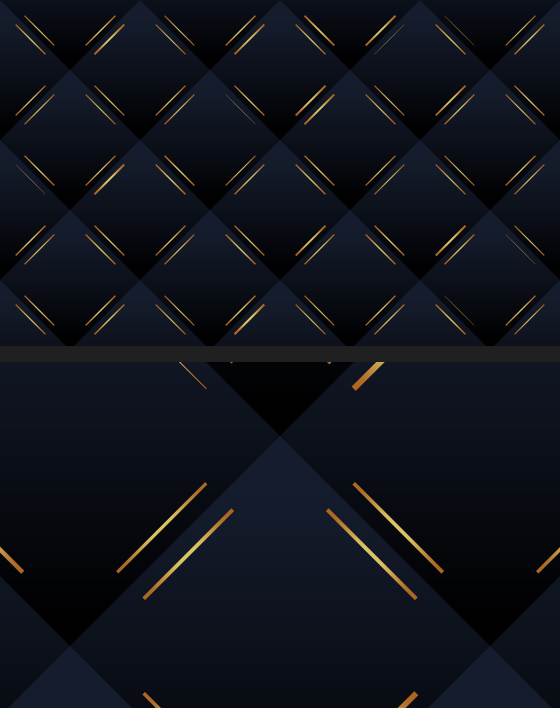
Top: the whole. Bottom: its middle third, enlarged.
This pattern is drawn by a WebGL 1 fragment shader. Its source:

```glsl
precision highp float;

// Dark quilted diamonds, four across, each fading from navy at the top to black.
// Two interleaved square lattices hold the diamonds; every diamond carries four
// thin gold strokes parallel to its edges, with hashed stroke widths.

uniform vec2 u_resolution;

const float REPEATS_ACROSS = 4.0;
const float SQRT_HALF = 0.70710678;
const float STROKE_INSET = 0.437;       // |x| + |y| on a stroke; the edge is 0.5
const float STROKE_HALF_LENGTH = 0.150;

const vec3 NAVY_TOP = vec3(0.082, 0.111, 0.175);
const vec3 NAVY_MID = vec3(0.050, 0.068, 0.110);
const vec3 BLACK_BASE = vec3(0.002, 0.002, 0.005);
const vec3 BRONZE = vec3(0.68, 0.40, 0.14);
const vec3 PALE_GOLD = vec3(0.86, 0.77, 0.40);

float hash(vec2 p) {
  vec3 q = fract(p.xyx * 0.1031);
  q += dot(q, q.yzx + 33.33);
  return fract((q.x + q.y) * q.z);
}

// Share of a pixel-wide window at distance d that a band covers.
float bandCoverage(float d, float halfWidth, float pixel) {
  float low = max(d - 0.5 * pixel, -halfWidth);
  float high = min(d + 0.5 * pixel, halfWidth);
  return max(high - low, 0.0) / pixel;
}

// Vertical shade of a diamond, from 0 at its top to 1 at its bottom.
vec3 diamondShade(float depth) {
  vec3 upper = mix(NAVY_TOP, NAVY_MID, smoothstep(0.08, 0.52, depth));
  return mix(upper, BLACK_BASE, clamp((depth - 0.48) / 0.44, 0.0, 1.0));
}

// Mostly fine strokes, some bold, a few barely visible; rising ones run bolder.
float strokeHalfWidth(vec2 strokeId, float rising) {
  float pick = hash(strokeId);
  float fine = mix(0.0036, 0.0052, hash(strokeId + 17.0));
  float bold = step(mix(0.92, 0.68, rising), pick) * 0.0026;
  return pick < 0.06 ? 0.0014 : fine + bold;
}

// One lattice of diamonds, shifted by offset; p has y pointing down.
vec3 diamondLattice(vec2 p, vec2 offset, float seed, float pixel) {
  vec2 cell = floor(p + offset);
  vec2 local = fract(p + offset) - 0.5;
  vec2 folded = abs(local);

  // Folding gives all four strokes from a single diagonal segment.
  float across = (folded.x + folded.y - STROKE_INSET) * SQRT_HALF;
  float along = (folded.x - folded.y) * SQRT_HALF;
  float rising = step(0.0, local.x * local.y);
  vec2 strokeId = cell * 2.0 + step(0.0, local) + seed;

  float stroke = bandCoverage(across, strokeHalfWidth(strokeId, rising), pixel)
               * bandCoverage(along, STROKE_HALF_LENGTH, pixel);
  float shine = 1.0 - smoothstep(0.1, 0.95, abs(along) / STROKE_HALF_LENGTH);
  vec3 gold = mix(BRONZE, PALE_GOLD, shine);

  return mix(diamondShade(local.y + 0.5), gold, stroke);
}

void main() {
  float pixel = REPEATS_ACROSS / u_resolution.x;
  vec2 p = vec2(gl_FragCoord.x, u_resolution.y - gl_FragCoord.y) * pixel;

  // The two lattices fill each other's gaps along a shared diagonal edge.
  vec2 offset = vec2(0.5, 0.0);
  vec2 folded = abs(fract(p + offset) - 0.5);
  float edge = (folded.x + folded.y - 0.5) * SQRT_HALF;
  float gap = clamp(edge / pixel + 0.5, 0.0, 1.0);

  vec3 first = diamondLattice(p, offset, 3.0, pixel);
  vec3 second = diamondLattice(p, offset.yx, 71.0, pixel);
  gl_FragColor = vec4(mix(first, second, gap), 1.0);
}
```
